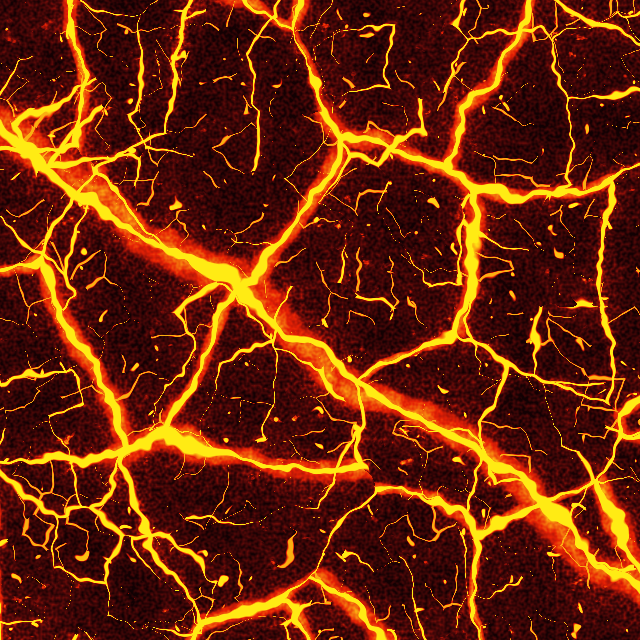
A Shadertoy shader for this texture:

```glsl
// Glowing lava cracks in a dark, grainy crust. Warped Voronoi borders give broad
// red bands, jagged yellow veins and fine branches; a long fissure crosses them.
// All layers add up to one heat value, which a colour ramp turns into light.

#define PLATE_SCALE 4.0
#define BRANCH_SCALE 9.5
#define TWIG_SCALE 21.0
#define BAND_WIDTH 0.021
#define FISSURE_WIDTH 0.027
#define VEIN_WIDTH 0.0075
#define BRANCH_WIDTH 0.0050
#define TWIG_WIDTH 0.0026
#define CRUST_HEAT 0.17
#define GRAIN_HEAT 0.30
#define HALO_HEAT 0.38
#define SPECK_SCALE 27.0

vec2 hash2(vec2 p) {
    vec3 q = fract(p.xyx * vec3(0.1031, 0.1030, 0.0973));
    q += dot(q, q.yzx + 33.33);
    return fract((q.xx + q.yz) * q.zy);
}

float gradientDot(vec2 cell, vec2 offset) {
    float angle = 6.2832 * hash2(cell).x;
    return dot(vec2(cos(angle), sin(angle)), offset);
}

// Gradient noise, about -0.7 to 0.7
float noise(vec2 p) {
    vec2 i = floor(p), f = p - i;
    vec2 u = f * f * f * (f * (f * 6.0 - 15.0) + 10.0);
    vec2 e = vec2(1.0, 0.0);
    return mix(mix(gradientDot(i, f), gradientDot(i + e, f - e), u.x),
               mix(gradientDot(i + e.yx, f - e.yx), gradientDot(i + 1.0, f - 1.0), u.x), u.y);
}

float fbm(vec2 p) {
    float sum = 0.0, amp = 0.6;
    for (int k = 0; k < 4; k++) {
        sum += amp * noise(p);
        p = mat2(1.6, 1.2, -1.2, 1.6) * p + 5.3;
        amp *= 0.55;
    }
    return sum;
}

vec2 warp(vec2 p) {
    return vec2(noise(p), noise(p + 37.7));
}

vec2 seedPoint(vec2 cell) {
    return cell + 0.06 + 0.88 * hash2(cell + 50.0);
}

// Distance to the closest cell border over its random width; some borders are closed
float cracks(vec2 p, float closedShare) {
    vec2 home = floor(p), nearCell = home;
    float best = 1e3;
    for (int k = 0; k < 9; k++) {
        vec2 cell = home + vec2(k % 3, k / 3) - 1.0;
        vec2 r = seedPoint(cell) - p;
        if (dot(r, r) < best) { best = dot(r, r); nearCell = cell; }
    }
    vec2 a = seedPoint(nearCell);
    float ratio = 50.0;
    for (int k = 0; k < 25; k++) {
        vec2 cell = nearCell + vec2(k % 5, k / 5) - 2.0;
        if (k == 12) continue;
        vec2 b = seedPoint(cell);
        float open = (hash2(nearCell + cell + 211.0).x - closedShare) / (1.0 - closedShare);
        if (open < 0.0) continue;
        float d = dot(0.5 * (a + b) - p, normalize(b - a));
        ratio = min(ratio, d / (0.3 + 0.7 * open));
    }
    return ratio;
}

// Scattered round sparks of varied size
float specks(vec2 p) {
    vec2 cell = floor(p), rnd = hash2(cell + 90.0);
    float radius = 0.05 + 0.14 * rnd.y * rnd.y;
    float d = length(p - cell - 0.3 - 0.4 * hash2(cell + 17.0));
    return step(0.72, rnd.x) * (1.0 - smoothstep(radius * 0.6, radius + 0.05, d));
}

vec3 lavaRamp(float heat) {
    vec3 c = mix(vec3(0.05, 0.0, 0.01), vec3(0.30, 0.03, 0.03), clamp(heat / 0.3, 0.0, 1.0));
    c = mix(c, vec3(0.55, 0.06, 0.03), clamp((heat - 0.3) / 0.2, 0.0, 1.0));
    c = mix(c, vec3(0.90, 0.13, 0.02), clamp((heat - 0.5) / 0.18, 0.0, 1.0));
    c = mix(c, vec3(0.97, 0.54, 0.06), clamp((heat - 0.68) / 0.17, 0.0, 1.0));
    return mix(c, vec3(1.0, 0.92, 0.08), clamp((heat - 0.85) / 0.13, 0.0, 1.0));
}

void mainImage(out vec4 fragColor, in vec2 fragCoord) {
    vec2 uv = fragCoord / iResolution.y;
    vec2 bent = uv + 0.07 * warp(uv * 3.0) + 0.016 * warp(uv * 13.0) + 0.004 * warp(uv * 45.0);
    vec2 jagged = bent + 0.012 * warp(uv * 19.0 + 9.0) + 0.006 * warp(uv * 55.0);
    float swell = 0.95 + 1.1 * noise(uv * 6.0 + 3.0) + 0.5 * noise(uv * 28.0);
    swell = max(swell, 0.25);

    // Broad bands, plus the diagonal fissure
    float band = cracks(bent * PLATE_SCALE, 0.40) / (PLATE_SCALE * BAND_WIDTH);
    float fissure = 0.82 * (bent.y - 0.79 + 0.69 * bent.x);
    band = min(band, abs(fissure) / FISSURE_WIDTH) / (0.55 + 0.45 * swell);

    // Veins, branches and twigs
    float vein = cracks(jagged * PLATE_SCALE, 0.12) / (PLATE_SCALE * VEIN_WIDTH);
    float fissureVein = 0.82 * (jagged.y - 0.79 + 0.69 * jagged.x) + 0.04 * noise(uv * 5.0 + 20.0);
    vein = min(vein, abs(fissureVein) / VEIN_WIDTH) / swell;
    float branch = cracks(jagged * BRANCH_SCALE + 7.0, 0.52) / (BRANCH_SCALE * BRANCH_WIDTH);
    branch /= max(0.75 + 1.8 * noise(uv * 7.0 + 60.0), 0.08);
    float twig = cracks(jagged * TWIG_SCALE + 31.0, 0.55) / (TWIG_SCALE * TWIG_WIDTH);
    twig /= max(0.5 + 2.4 * noise(uv * 8.0 + 80.0), 0.04);

    // Crust with grain, ember flecks and sparks
    float grain = noise(uv * 190.0) + 0.45 * noise(uv * 75.0);
    float patches = fbm(uv * 8.0 + 4.0);
    float heat = max(CRUST_HEAT + 0.20 * patches + GRAIN_HEAT * grain, 0.02);
    float fleck = fbm(mat2(34.0, 16.0, -22.0, 48.0) * (uv + 0.02 * warp(uv * 15.0)));
    heat += 0.55 * smoothstep(0.22, 0.42, fleck) * smoothstep(-0.1, 0.3, patches);
    heat = max(heat, 0.92 * specks(uv * SPECK_SCALE + 0.6 * warp(uv * 40.0)));

    // Glow around the cracks, then the cracks themselves
    heat += (HALO_HEAT + 0.3 * grain) * max(exp(-0.8 * band), 0.9 * exp(-0.35 * vein));
    heat += 0.28 * exp(-0.45 * branch);
    float mottle = 0.22 * fbm(uv * 28.0) + 0.10 * grain;
    float core = 0.61 + 0.20 * (1.0 - min(band, 1.0)) + mottle;
    heat = mix(heat, core, 1.0 - smoothstep(0.70, 1.15, band));
    heat = max(heat, (1.04 + 0.3 * mottle) * (1.0 - smoothstep(0.55, 1.9, vein)));
    heat = max(heat, 1.00 * (1.0 - smoothstep(0.45, 1.7, branch)));
    heat = max(heat, 0.90 * (1.0 - smoothstep(0.40, 1.5, twig)));

    fragColor = vec4(lavaRamp(heat), 1.0);
}
```
